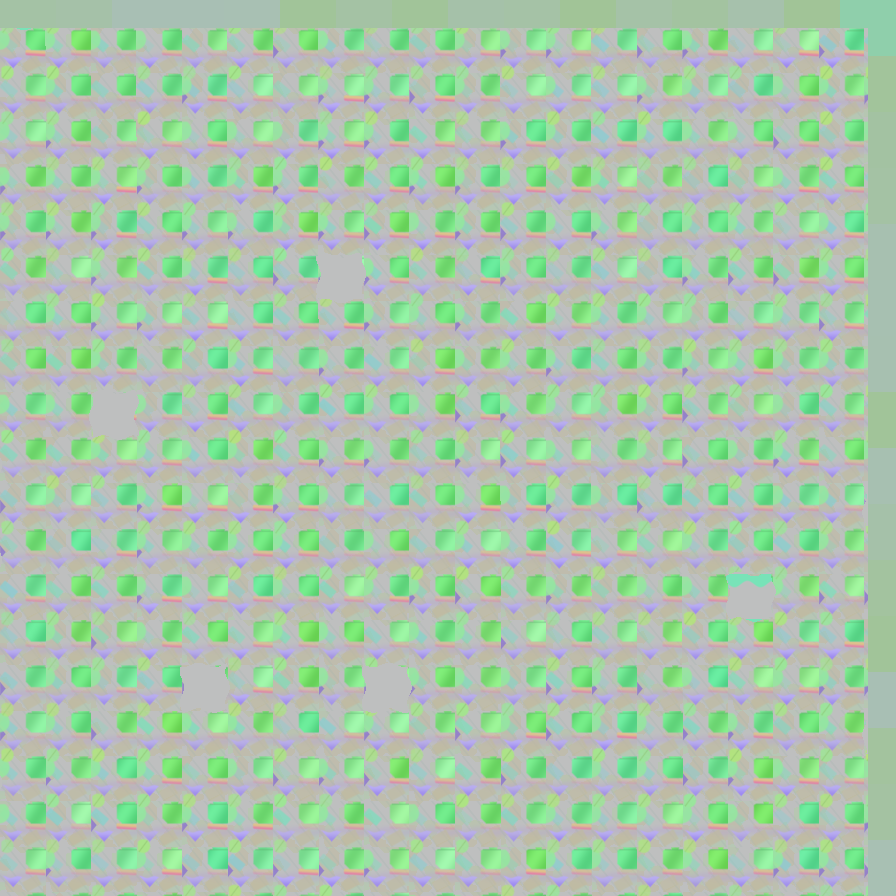
Reproduce this pattern procedurally as a three.js fragment shader.

```glsl
// A 19 by 19 grid of pastel glitch tiles: green blocks, lavender fans, lime discs
// and faint shards, framed above and on the right by flat swatches.
// Each tile layers distance shapes over cellular noise; hashes vary or blank it.
varying vec2 vUv;

const float FRAME = 1.0 / 32.0;   // swatch strip width
const float CELL = 13.0 / 256.0;  // tile pitch
const float SOFT = 0.025;         // edge softness, in tiles
const vec3 GREY = vec3(0.745, 0.75, 0.75);
const vec3 MINT = vec3(0.47, 0.89, 0.72);
const vec3 LAVENDER = vec3(0.68, 0.63, 0.93);
const vec3 LIME = vec3(0.71, 0.90, 0.46);
const vec3 TAN = vec3(0.75, 0.73, 0.62);
const vec3 SAGE = vec3(0.68, 0.81, 0.66);

float hash(vec2 p, float seed) {
  vec3 q = fract(vec3(p.xyx + seed * 7.31) * vec3(0.1031, 0.1030, 0.0973));
  q += dot(q, q.yzx + 33.33);
  return fract((q.x + q.y) * q.z);
}

vec2 rotate(vec2 p, float a) {
  float c = cos(a), s = sin(a);
  return vec2(c * p.x - s * p.y, s * p.x + c * p.y);
}

float box(vec2 p, vec2 halfSize, float r) {
  vec2 d = abs(p) - halfSize + r;
  return length(max(d, 0.0)) + min(max(d.x, d.y), 0.0) - r;
}

vec3 paint(vec3 base, vec3 color, float dist, float alpha) {
  return mix(base, color, alpha * (1.0 - smoothstep(-SOFT, SOFT, dist)));
}

// Cellular noise: random value of the nearest feature point
float shard(vec2 p, float seed) {
  vec2 home = floor(p);
  float best = 9.0, value = 0.0;
  for (int j = -1; j <= 1; j++) {
    for (int i = -1; i <= 1; i++) {
      vec2 c = home + vec2(float(i), float(j));
      float d = length(c + vec2(hash(c, 1.0), hash(c, 2.0)) - p);
      if (d < best) { best = d; value = hash(c, seed); }
    }
  }
  return value;
}

// Faint shards, hatching and the violet band
vec3 ground(vec2 f, vec2 id) {
  float s = shard(rotate(f * 3.6, 0.5), 3.0 + floor(hash(id, 4.0) * 4.0));
  vec3 tint = mix(SAGE, TAN, smoothstep(0.55, 0.85, s));
  vec3 col = mix(GREY, tint, 0.55 * smoothstep(0.45, 0.6, s));
  float band = exp(-pow((f.y - 0.66 - 0.03 * sin(f.x * 9.0)) / 0.09, 2.0));
  col = mix(col, vec3(0.72, 0.66, 0.81), 0.45 * band);
  float hatch = abs(fract((f.x - 0.8 * f.y) * 3.0) - 0.5);
  return mix(col, vec3(0.64, 0.70, 0.68), 0.25 * (1.0 - smoothstep(0.03, 0.12, hatch)));
}

// Lower patches: tan quad, lavender fan, pink streak and violet dart
vec3 patches(vec3 col, vec2 f, vec2 id) {
  float k = hash(id, 11.0);
  col = paint(col, TAN, box(rotate(f - vec2(0.70, 0.80), 0.5), vec2(0.18, 0.12), 0.02), 0.65);
  vec2 v = vec2(0.29, 0.85) - f;
  float fan = max(abs(v.x) - 0.9 * v.y - 0.03, v.y - 0.19 - 0.02 * sin(f.x * 20.0));
  vec3 fanColor = mix(vec3(0.61, 0.53, 0.96), LAVENDER + 0.04, smoothstep(0.0, 0.18, v.y));
  col = paint(col, fanColor, fan, 0.65 + 0.3 * k);
  vec2 s = f - vec2(0.78, 0.55 + 0.06 * (f.x - 0.78));
  vec3 streak = mix(vec3(0.89, 0.76, 0.53), vec3(0.91, 0.48, 0.64), smoothstep(-0.03, 0.05, s.y));
  col = paint(col, streak, box(s, vec2(0.22, 0.06), 0.04), 0.2 + 0.7 * k * k);
  float dart = max(f.x * 1.2 + abs(f.y - 0.52) - 0.15, -f.x);
  return paint(col, vec3(0.53, 0.43, 0.82), dart, step(0.72, hash(id, 12.0)) * 0.75);
}

// Upper blocks: main green block with its tab, teal flake and pale lobe
vec3 blocks(vec3 col, vec2 f, vec2 id) {
  float hue = hash(id, 21.0), pale = hash(id, 22.0);
  vec3 green = mix(vec3(0.44, 0.88, 0.34), vec3(0.33, 0.88, 0.58), hue);
  green = mix(green, vec3(0.63, 0.94, 0.64), 0.8 * pale * pale);
  float flake = box(rotate(f - vec2(0.19, 0.34), -0.7), vec2(0.19, 0.10), 0.03);
  col = paint(col, mix(MINT, vec3(0.53, 0.80, 0.84), hue), flake, 0.25 + 0.5 * hash(id, 23.0));
  float lobe = max(length(f - vec2(-0.02, 0.25)) - 0.23, 0.06 - f.y);
  col = paint(col, vec3(0.58, 0.91, 0.62), lobe, step(0.5, hash(id, 24.0)) * 0.85);
  vec2 b = f - vec2(0.80, 0.27);
  float block = max(box(b, vec2(0.23, 0.215), 0.05), dot(b, vec2(-0.7, 0.7)) - 0.23);
  float tab = box(f - vec2(0.84, 0.06), vec2(0.05 + 0.12 * hue, 0.05), 0.0);
  float shade = 0.06 * sin(f.x * 8.0 + f.y * 5.0 + pale * 6.0);
  col = paint(col, green + shade, min(block, tab), 0.95);
  return paint(col, vec3(0.35, 0.70, 0.42), box(f - vec2(0.82, 0.06), vec2(0.2, 0.012), 0.0), 0.5);
}

// Lime disc with a slash, straddling the seam between rows
vec3 disc(vec3 col, vec2 q) {
  q.y -= 0.5;
  vec2 id = floor(q), p = fract(q) - vec2(0.15, 0.48);
  float alpha = step(0.35, hash(id, 31.0)) * (0.55 + 0.4 * hash(id, 32.0));
  float ring = max(length(p) - 0.15, -p.x - 0.12);
  col = paint(col, mix(LIME, vec3(0.58, 0.91, 0.62), hash(id, 33.0)), ring, alpha);
  float slash = max(abs(dot(p, vec2(0.8, 0.6))) - 0.01, ring);
  return paint(col, vec3(0.53, 0.73, 0.40), slash, alpha * 0.6);
}

vec3 tile(vec2 q) {
  vec2 id = floor(q), f = fract(q);
  vec3 col = disc(blocks(patches(ground(f, id), f, id), f, id), q);
  // Worn-out tiles with a wavering edge; a few keep a mint strip
  vec2 worn = floor(q + 0.05 * sin(q.yx * 9.0));
  float blank = step(hash(worn, 41.0), 0.035);
  float strip = f.y - 0.22 - 0.07 * sin(f.x * 11.0);
  vec3 bare = paint(GREY, MINT, strip, step(0.75, hash(worn, 42.0)));
  return mix(col, bare, blank);
}

vec3 swatch(float n) {
  vec3 col = mix(vec3(0.66, 0.75, 0.71), vec3(0.63, 0.77, 0.59), hash(vec2(n, 3.0), 51.0));
  return n == 15.0 ? vec3(0.56, 0.81, 0.67) : col;
}

void main() {
  vec2 p = vec2(vUv.x, 1.0 - vUv.y);
  vec3 col = tile(vec2(p.x, p.y - FRAME) / CELL);
  if (p.x > 1.0 - FRAME) col = swatch(15.0 + floor(p.y * 16.0));
  if (p.y < FRAME) col = swatch(floor(p.x * 16.0));
  gl_FragColor = vec4(col, 1.0);
}
```
